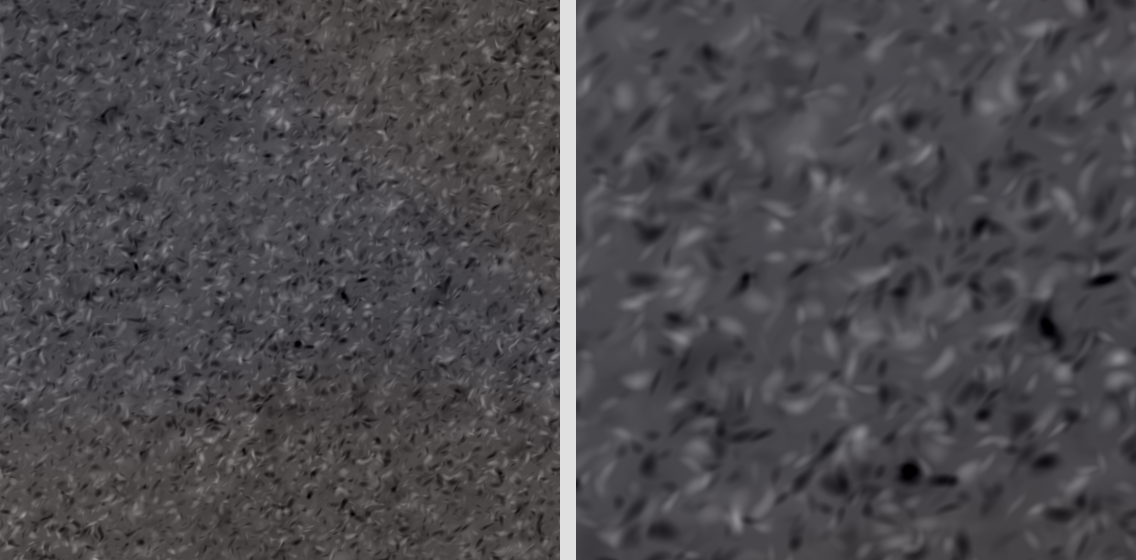
Left, the full canvas; right, a detail of the centre.
Reproduce this texture procedurally as a WebGL 1 fragment shader.

```glsl
precision highp float;

uniform vec2 u_resolution;

#define GRAIN_CELLS 64.0
#define FINE_CELLS 104.0
#define PATCH_CELLS 25.0
#define GRAIN_CONTRAST 0.18
#define FINE_CONTRAST 0.115
#define PATCH_CONTRAST 0.095
#define GRAIN_ANGLE 0.72
#define ANGLE_SPREAD 1.9
#define BASE_GREY vec3(0.283)
#define COOL_TINT vec3(-0.001, -0.004, 0.017)
#define WARM_TINT vec3(0.016, -0.004, -0.005)

vec2 hash2(vec2 p) {
  vec3 q = fract(vec3(p.xyx) * vec3(0.1031, 0.1030, 0.0973));
  q += dot(q, q.yzx + 33.33);
  return fract((q.xx + q.yz) * q.zy);
}

// Soft oval flecks, one per cell, lighter or darker than the ground
float flecks(vec2 p, float seed) {
  vec2 cell = floor(p);
  vec2 local = p - cell;
  float sum = 0.0;
  for (int j = -1; j <= 1; j++) {
    for (int i = -1; i <= 1; i++) {
      vec2 offset = vec2(float(i), float(j));
      vec2 id = cell + offset + seed;
      vec2 center = offset + hash2(id);
      vec2 shape = hash2(id + 71.7);
      float tone = hash2(id + 153.1).x * 2.0 - 1.0;
      float angle = GRAIN_ANGLE + (shape.x - 0.5) * ANGLE_SPREAD;
      vec2 axis = vec2(cos(angle), sin(angle));
      vec2 d = local - center;
      vec2 radii = vec2(mix(0.7, 1.0, shape.y), mix(0.55, 0.38, shape.y));
      vec2 oval = vec2(dot(d, axis), dot(d, vec2(-axis.y, axis.x))) / radii;
      float falloff = max(0.0, 1.0 - dot(oval, oval));
      sum += tone * abs(tone) * falloff * falloff;
    }
  }
  return sum;
}

// Layered sines for broad, slow variation from -1 to 1
float clouds(vec2 p) {
  float a = sin(p.x * 5.1 + 1.7 * sin(p.y * 4.3 + 0.6));
  float b = sin(p.y * 9.7 - p.x * 6.2 + 1.4 * sin(p.x * 7.9));
  return 0.6 * a + 0.4 * b;
}

void main() {
  vec2 uv = gl_FragCoord.xy / u_resolution.y;
  float broad = clouds(uv);

  // Bend the grid slightly so the grain looks ragged
  vec2 warped = uv + 0.0022 * sin(uv.yx * vec2(163.0, 141.0) + 2.0 * sin(uv * 57.0));

  // Three sizes of fleck, calmer in some areas
  float activity = 1.0 + 0.22 * clouds(uv * 2.3 + 4.0);
  float light = GRAIN_CONTRAST * activity * flecks(warped * GRAIN_CELLS, 11.0);
  light += FINE_CONTRAST * activity * flecks(warped * FINE_CELLS, 217.0);
  light += PATCH_CONTRAST * flecks(warped * PATCH_CELLS, 431.0);
  light += 0.014 * broad;

  // Warm below and at the upper right, cool elsewhere
  float lower = 1.0 - smoothstep(0.12, 0.45, uv.y + 0.05 * broad);
  float corner = smoothstep(1.2, 1.65, uv.x + uv.y + 0.06 * broad);
  vec3 tint = mix(COOL_TINT, WARM_TINT, max(lower, corner));

  gl_FragColor = vec4(clamp(BASE_GREY + tint + light, 0.0, 1.0), 1.0);
}
```
